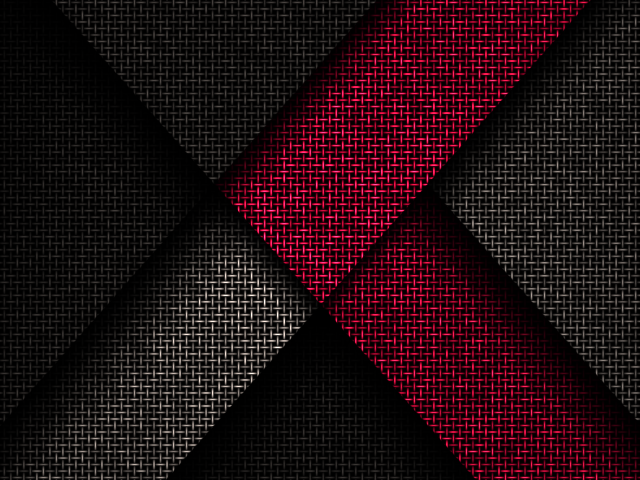
This background is drawn by a WebGL 2 fragment shader. Its source:

```glsl
#version 300 es
precision highp float;

uniform vec2 u_resolution;
out vec4 fragColor;

// Layout, in units of the canvas height, measured from the centre
const vec2 CROSSING = vec2(0.002, -0.134);
const float SLOPE = 1.13;
const float BAND_WIDTH = 0.333;

// Woven strands
const float CELL = 0.01356;
const float STRAND_THICKNESS = 0.155;
const float STRAND_REACH = 0.92;
const float STRAND_VARIATION = 0.45;
const float STRAND_CONTRAST = 1.15;
const float STRAND_GAIN = 1.4;

// Strand colours
const vec3 CRIMSON = vec3(0.95, 0.010, 0.24);
const vec3 WARM_GREY = vec3(0.66, 0.61, 0.58);
const vec3 SHEEN = vec3(0.36, 0.34, 0.33);

// Central light
const vec2 GLOW_CENTRE = vec2(0.0, -0.03);
const float GLOW_RADIUS = 0.62;

float hash(vec2 p) {
    vec3 q = fract(vec3(p.xyx) * 0.1031);
    q += dot(q, q.yzx + 33.33);
    return fract((q.x + q.y) * q.z);
}

// One rounded strand lying along the x axis
float strand(vec2 p) {
    float across = p.y / STRAND_THICKNESS;
    float along = clamp(abs(p.x) / STRAND_REACH, 0.0, 1.0);
    return exp(-across * across) * (1.0 - along * along);
}

// Plain weave: horizontal and vertical strands alternate by cell
float weave(vec2 p) {
    vec2 grid = p / CELL;
    vec2 home = floor(grid);
    float light = 0.0;
    for (int j = -1; j <= 1; j++) {
        for (int i = -1; i <= 1; i++) {
            vec2 cell = home + vec2(i, j);
            vec2 local = grid - cell - 0.5;
            bool upright = mod(cell.x + cell.y, 2.0) > 0.5;
            float shade = 1.0 - STRAND_VARIATION * hash(cell + 200.0);
            light = max(light, shade * strand(upright ? local.yx : local));
        }
    }
    return light;
}

// Soft shadow that fades out with distance from an edge
float shadow(float distanceIn, float reach) {
    return smoothstep(-0.01, reach, distanceIn);
}

float side(float d) {
    float pixel = 1.0 / u_resolution.y;
    return smoothstep(-pixel, pixel, d);
}

void main() {
    vec2 p = (gl_FragCoord.xy - 0.5 * u_resolution) / u_resolution.y;
    vec2 q = p - CROSSING;

    // Signed distances to the falling and rising diagonals
    float scale = inversesqrt(1.0 + SLOPE * SLOPE);
    float falling = (SLOPE * q.x + q.y) * scale;
    float rising = (SLOPE * q.x - q.y) * scale;

    vec2 fromGlow = (p - GLOW_CENTRE) / GLOW_RADIUS;
    float glow = exp(-dot(fromGlow, fromGlow));

    // Panels above the falling diagonal
    vec3 top = WARM_GREY * (0.30 + 0.08 * glow);
    vec3 redBand = CRIMSON * (0.70 + 0.50 * glow)
        * shadow(rising + BAND_WIDTH, 0.09);
    vec3 lowerRed = CRIMSON * (0.70 + 0.28 * glow)
        * shadow(BAND_WIDTH - falling, 0.15) * shadow(rising, 0.05);
    vec3 right = WARM_GREY * (0.42 + 0.44 * glow) * shadow(rising, 0.11);

    // Panels below the falling diagonal
    vec3 left = WARM_GREY * (0.25 + 0.06 * glow) * shadow(-falling, 0.18)
        * smoothstep(-1.0, -0.45, p.x - 0.3 * p.y);
    vec3 paleBand = WARM_GREY * (0.48 + 0.66 * glow)
        * shadow(-falling, 0.08) * shadow(rising + BAND_WIDTH, 0.17);
    vec3 bottom = WARM_GREY * 0.25
        * shadow(-falling, 0.16) * shadow(rising, 0.16);

    // Stack the panels
    float pastBand = side(rising + BAND_WIDTH);
    float pastRise = side(rising);
    vec3 upper = mix(mix(top, redBand, pastBand),
        mix(lowerRed, right, side(falling - BAND_WIDTH)), pastRise);
    vec3 lower = mix(mix(left, paleBand, pastBand), bottom, pastRise);
    vec3 tint = mix(lower, upper, side(falling));

    // Light the strands, with a pale sheen on their crests
    float thread = weave(p);
    float strength = max(tint.r, max(tint.g, tint.b));
    vec3 colour = tint * STRAND_GAIN * pow(thread, STRAND_CONTRAST)
        + SHEEN * strength * strength * pow(thread, 4.0);
    fragColor = vec4(colour, 1.0);
}
```
